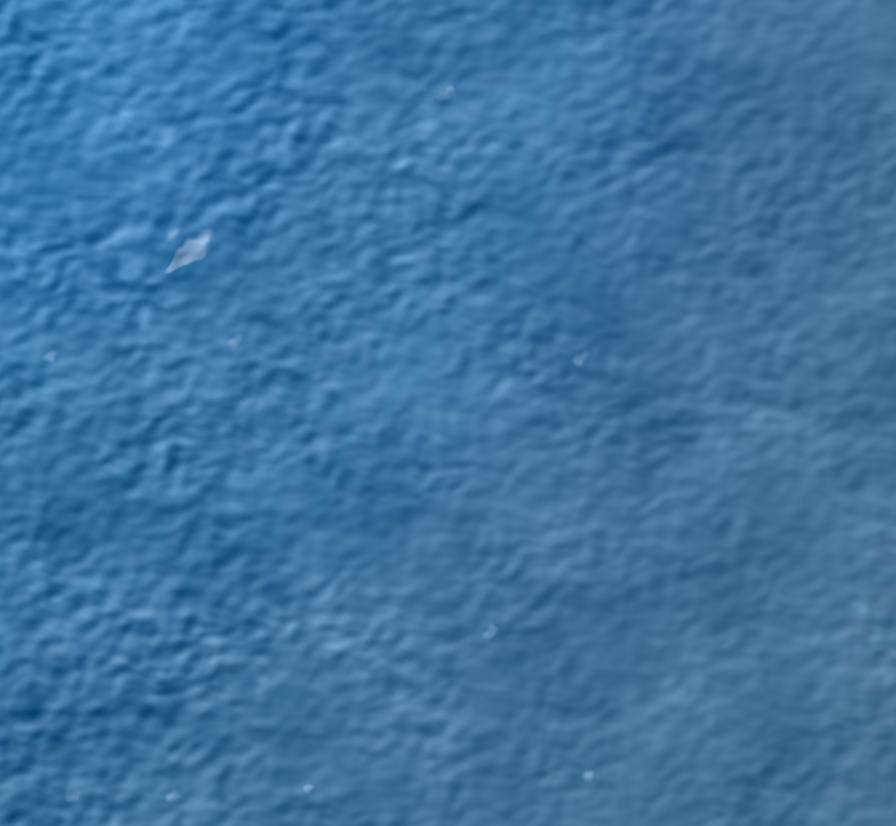
Reproduce this texture procedurally as a Shadertoy shader.

```glsl
// A softly lit, rough blue painted surface with a few pale flecks.
// Four corner tones set the light falloff; slopes of crossing gradient noise
// and short slanted dabs give a choppy relief that flattens to the right.

const vec3 TOP_LEFT     = vec3(0.225, 0.485, 0.705);
const vec3 TOP_RIGHT    = vec3(0.245, 0.425, 0.57);
const vec3 BOTTOM_LEFT  = vec3(0.225, 0.44, 0.605);
const vec3 BOTTOM_RIGHT = vec3(0.285, 0.45, 0.58);
const vec3 SHADE_TINT   = vec3(1.0, 0.93, 0.90);
const vec3 FLECK_COLOR  = vec3(0.56, 0.69, 0.83);

const float FALLOFF_POWER = 1.35;   // above 1 keeps the blue further right
const float GRAIN_ANGLE   = 0.40;   // main ridges rise to the right
const float GRAIN_STRETCH = 0.62;   // below 1 lengthens the ridges
const float GRAIN_FREQ    = 52.0;   // ridges per canvas height
const float CROSS_ANGLE   = 1.15;   // steeper second grain
const float CROSS_WEIGHT  = 0.5;
const float WARP_AMOUNT   = 0.008;
const float RELIEF_LEFT   = 0.145;
const float RELIEF_RIGHT  = 0.068;
const float DAB_FREQ      = 34.0;
const float DAB_WEIGHT    = 0.65;
const float MOTTLE_AMOUNT = 0.075;
const vec2  LIGHT_STEP    = vec2(-0.0026, 0.0040);

const float FLECK_CELLS  = 6.0;
const float FLECK_CHANCE = 0.22;
const vec2  CHIP_CENTER  = vec2(0.228, 0.693);
const vec2  CHIP_SIZE    = vec2(0.037, 0.016);

vec2 hash2(vec2 p) {
    vec3 q = fract(p.xyx * vec3(0.1031, 0.1030, 0.0973));
    q += dot(q, q.yzx + 33.33);
    return fract((q.xx + q.yz) * q.zy);
}

mat2 rotation(float angle) {
    float c = cos(angle), s = sin(angle);
    return mat2(c, -s, s, c);
}

float cornerDot(vec2 cell, vec2 offset) {
    float angle = 6.28318 * hash2(cell + 71.0).x;
    return dot(vec2(cos(angle), sin(angle)), offset);
}

float gradientNoise(vec2 p) {
    vec2 i = floor(p), f = fract(p);
    vec2 u = f * f * f * (f * (f * 6.0 - 15.0) + 10.0);
    vec2 e = vec2(0.0, 1.0);
    return mix(mix(cornerDot(i, f), cornerDot(i + e.yx, f - e.yx), u.x),
               mix(cornerDot(i + e.xy, f - e.xy), cornerDot(i + e.yy, f - e.yy), u.x), u.y);
}

// Noise stretched along one direction
float grain(vec2 p, float angle, float freq) {
    vec2 q = rotation(angle) * p * freq;
    return gradientNoise(q * vec2(GRAIN_STRETCH, 1.0) + 40.0);
}

// Surface height: main grain, steeper cross grain and a finer octave
float height(vec2 p) {
    return grain(p, GRAIN_ANGLE, GRAIN_FREQ)
         + CROSS_WEIGHT * grain(p + 3.1, CROSS_ANGLE, GRAIN_FREQ)
         + 0.4 * grain(p + 7.7, 0.1, 1.75 * GRAIN_FREQ);
}

// Small pale flecks, at most one in each grid cell
float flecks(vec2 p) {
    vec2 cell = floor(p * FLECK_CELLS);
    vec2 center = (cell + 0.2 + 0.6 * hash2(cell + 5.0)) / FLECK_CELLS;
    vec2 traits = hash2(cell + 23.0);
    vec2 d = rotation(0.2 + 0.8 * traits.y) * (p - center);
    float size = mix(0.009, 0.015, traits.y);
    float shape = length(d * vec2(1.0, 1.5)) / size + 0.6 * gradientNoise(p * 90.0);
    return step(traits.x, FLECK_CHANCE) * (1.0 - smoothstep(0.1, 1.1, shape));
}

// One larger torn chip, narrowing towards its lower left end
float chip(vec2 p) {
    vec2 d = rotation(0.68) * (p - CHIP_CENTER);
    float taper = mix(0.35, 1.1, smoothstep(-CHIP_SIZE.x, 0.4 * CHIP_SIZE.x, d.x));
    float shape = length(d / (CHIP_SIZE * vec2(1.0, taper)));
    shape += 0.4 * gradientNoise(p * 70.0 + 9.0);
    return 1.0 - smoothstep(0.65, 1.1, shape);
}

void mainImage(out vec4 fragColor, in vec2 fragCoord) {
    vec2 uv = fragCoord / iResolution.xy;
    vec2 p = fragCoord / iResolution.y;

    // Broad light falloff
    float across = pow(uv.x, FALLOFF_POWER);
    vec3 color = mix(mix(BOTTOM_LEFT, BOTTOM_RIGHT, across),
                     mix(TOP_LEFT, TOP_RIGHT, across), smoothstep(0.0, 1.0, uv.y));

    // Relief lit from the upper left, plus short slanted dabs
    vec2 warp = vec2(gradientNoise(p * 17.0), gradientNoise(p * 17.0 + 57.0));
    vec2 q = p + WARP_AMOUNT * warp;
    float slope = height(q - LIGHT_STEP) - height(q + LIGHT_STEP);
    float dabs = grain(q, 0.3, DAB_FREQ) + 0.6 * grain(q + 5.3, 0.6, 1.9 * DAB_FREQ);
    float patchiness = 1.0 + 0.8 * gradientNoise(p * 7.0 + 3.0);
    float flatten = smoothstep(0.05, 0.85, uv.x + 0.3 * (0.5 - uv.y));
    float shade = mix(RELIEF_LEFT, RELIEF_RIGHT, flatten) * patchiness * (slope + DAB_WEIGHT * dabs);

    // Cloudy variation in tone
    vec2 cloud = rotation(GRAIN_ANGLE) * p * vec2(5.0, 8.0);
    shade += MOTTLE_AMOUNT * (gradientNoise(cloud) + 0.6 * gradientNoise(cloud * 2.3 + 31.0));
    color += SHADE_TINT * shade;

    // Flecks and chip keep some of the relief
    color = mix(color, FLECK_COLOR + shade, 0.6 * flecks(p));
    color = mix(color, FLECK_COLOR + 1.5 * shade, 0.85 * chip(p));
    fragColor = vec4(clamp(color, 0.0, 1.0), 1.0);
}
```
